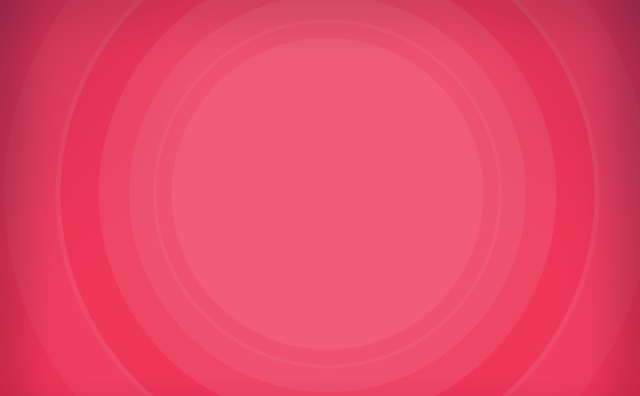
This background is drawn by a Shadertoy shader. Its source:

```glsl
// Concentric translucent discs and thin rings on crimson, with a soft edge vignette.

const vec2  CENTER       = vec2(0.019, 0.0106); // offset from canvas centre, in heights
const vec3  BASE         = vec3(0.940, 0.210, 0.350);
const vec3  TINT         = vec3(0.950, 0.950, 0.960);
const vec3  SHADOW_TOP   = vec3(0.100, 0.060, 0.170);
const vec3  SHADOW_LOW   = vec3(0.320, 0.000, 0.060);

// Each band: inner radius, outer radius, opacity
const int   BAND_COUNT   = 6;
const vec3  BANDS[BAND_COUNT] = vec3[](
    vec3(0.674, 0.816, 0.045),
    vec3(0.674, 0.687, 0.055),
    vec3(-1.0,  0.578, 0.085),
    vec3(-1.0,  0.501, 0.068),
    vec3(0.432, 0.4407, 0.050),
    vec3(-1.0,  0.394, 0.065));

const float SIDE_DEPTH   = 0.23;
const float SIDE_REACH   = 0.095;
const float TOP_DEPTH    = 0.13;
const float TOP_REACH    = 0.10;
const float BOTTOM_DEPTH = 0.05;
const float BOTTOM_REACH = 0.035;
const float CORNER_DEPTH = 0.13;

// Antialiased coverage of the annulus between two radii
float annulus(float radius, float inner, float outer, float pixel) {
    float edge = max(inner - radius, radius - outer);
    return clamp(0.5 - edge / pixel, 0.0, 1.0);
}

// Bell-shaped shadow fading away from an edge
float edgeShade(float dist, float depth, float reach) {
    float t = dist / reach;
    return depth * exp(-t * sqrt(t * t + 0.25));
}

// Combined shadow opacity; strongest in the upper corners
float vignette(vec2 uv, float aspect) {
    float sideDist = min(uv.x, 1.0 - uv.x) * aspect;
    float topDist = 1.0 - uv.y;
    float side = edgeShade(sideDist, SIDE_DEPTH, SIDE_REACH);
    float top = edgeShade(topDist, TOP_DEPTH, TOP_REACH);
    float bottom = edgeShade(uv.y, BOTTOM_DEPTH, BOTTOM_REACH);
    float corner = CORNER_DEPTH * (1.0 - smoothstep(0.0, 0.55, sideDist))
                 * smoothstep(0.3, 1.0, uv.y);
    return 1.0 - (1.0 - side) * (1.0 - top) * (1.0 - bottom) * (1.0 - corner);
}

void mainImage(out vec4 fragColor, in vec2 fragCoord) {
    vec2 uv = fragCoord / iResolution.xy;
    float pixel = 1.0 / iResolution.y;
    float aspect = iResolution.x / iResolution.y;
    float radius = length((fragCoord - 0.5 * iResolution.xy) * pixel - CENTER);

    // Stack the translucent bands
    vec3 color = BASE;
    for (int i = 0; i < BAND_COUNT; i++) {
        vec3 band = BANDS[i];
        color = mix(color, TINT, band.z * annulus(radius, band.x, band.y, pixel));
    }

    // Darken toward the edges
    vec3 shadow = mix(SHADOW_LOW, SHADOW_TOP, smoothstep(0.0, 0.6, uv.y));
    color = mix(color, shadow, vignette(uv, aspect));

    fragColor = vec4(color, 1.0);
}
```
